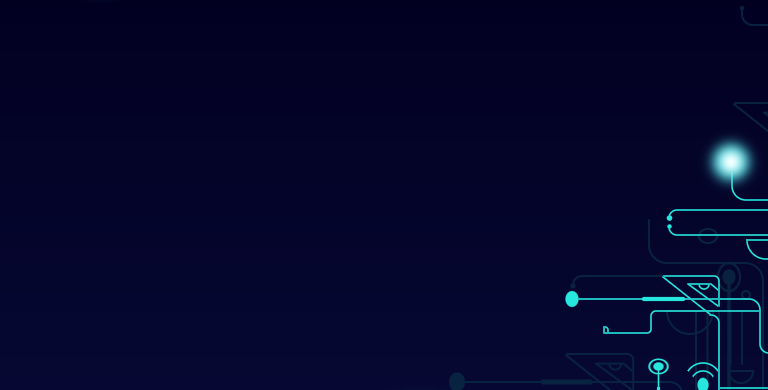
Write a Shadertoy shader that draws this background.

```glsl
// Glowing cyan circuit traces in the lower right corner of a deep navy gradient.
#define DESIGN_WIDTH 768.0
#define DESIGN_HEIGHT 390.0
#define NAVY_TOP vec3(0.008, 0.0, 0.13)
#define NAVY_BOTTOM vec3(0.024, 0.032, 0.20)
#define TRACE_BRIGHT vec3(0.15, 0.90, 0.87)
#define TRACE_DIM vec3(0.035, 0.155, 0.265)
#define GLOW_CYAN vec3(0.22, 0.85, 0.88)
#define GLOW_CENTER vec2(731.0, 162.0)
#define GLOW_RADIUS 19.0
#define BRIGHT_WIDTH 0.8
#define DIM_WIDTH 1.0
#define COPY_SCALE 1.2

float segment(vec2 p, vec2 a, vec2 b) {
    vec2 ab = b - a;
    return length(p - a - ab * clamp(dot(p - a, ab) / dot(ab, ab), 0.0, 1.0));
}

// Signed distance to a filled ellipse (approximate).
float oval(vec2 p, vec2 center, vec2 radii) {
    return (length((p - center) / radii) - 1.0) * min(radii.x, radii.y);
}

// L-shaped trace with a rounded corner; arms holds the signed arm lengths.
float bend(vec2 p, vec2 corner, vec2 arms, float r) {
    vec2 q = (p - corner) * sign(arms);
    vec2 len = max(abs(arms), vec2(r + 0.01));
    if (q.x < r && q.y < r) return abs(length(q - r) - r);
    return min(segment(q, vec2(r, 0), vec2(len.x, 0)),
               segment(q, vec2(0, r), vec2(0, len.y)));
}

// Upward arc limited to a wedge around the vertical.
float arch(vec2 p, vec2 center, float r) {
    vec2 q = p - center;
    return max(abs(length(q) - r), (q.y + abs(q.x) * 0.72) * 0.8);
}

// Lower half ring closed by a straight top edge.
float cup(vec2 p, vec2 center, float r) {
    vec2 q = p - center;
    float rim = max(abs(length(q) - r), -q.y);
    return min(rim, segment(q, vec2(-r, 0), vec2(r, 0)));
}

// Nested triangular badge with its apex at the origin.
float badge(vec2 p) {
    float d = bend(p, vec2(56, 0), vec2(-55, 30), 5.0);
    d = min(d, segment(p, vec2(0, 1), vec2(48, 39)));
    d = min(d, segment(p, vec2(25, 8), vec2(48, 8)));
    d = min(d, segment(p, vec2(25, 8), vec2(55, 30)));
    d = min(d, segment(p, vec2(48, 8), vec2(55, 14)));
    return min(d, cup(p, vec2(41, 8), 5.0));
}

// Terminal dot, long lead and thick sleeve, relative to the dot.
float lead(vec2 p) {
    float d = min(oval(p, vec2(0), vec2(6.6, 8.0)) + BRIGHT_WIDTH,
                  segment(p, vec2(6, 0), vec2(90, 0)));
    d = min(d, segment(p, vec2(72, 0), vec2(111, 0)) - 1.3);
    return min(d, bend(p, vec2(188, 0), vec2(-100, 46), 11.0));
}

float brightTraces(vec2 p) {
    float d = min(badge(p - vec2(663, 276)), lead(p - vec2(572, 299)));
    d = min(d, bend(p, vec2(760, 353), vec2(20, -20), 9.0));
    d = min(d, bend(p, vec2(719, 315), vec2(-9, 90), 8.0));
    // Glow stem and open capsule
    d = min(d, bend(p, vec2(732, 200), vec2(50, -27), 14.0));
    d = min(d, bend(p, vec2(669, 210), vec2(110, 8), 8.0));
    d = min(d, bend(p, vec2(669, 235), vec2(110, -8), 8.0));
    d = min(d, min(oval(p, vec2(669.5, 218), vec2(2)), oval(p, vec2(669.5, 226.5), vec2(1.4))));
    d = min(d, cup(p, vec2(766, 240), 19.0));
    // Stepped trace with a hooked end
    d = min(d, bend(p, vec2(651, 333), vec2(-47, -14), 4.0));
    d = min(d, bend(p, vec2(651, 311), vec2(109, 14), 5.0));
    d = min(d, bend(p, vec2(608, 327), vec2(-4, 6), 3.0));
    d = min(d, segment(p, vec2(604, 327), vec2(604, 333)));
    // Ringed pin, signal symbol and lower rail
    d = min(d, abs(oval(p, vec2(658.5, 366.5), vec2(9.2, 7.2))));
    d = min(d, oval(p, vec2(658.5, 366.5), vec2(4.2, 3.4)));
    d = min(d, segment(p, vec2(658.5, 368), vec2(658.5, 400)));
    d = min(d, segment(p, vec2(658.5, 388), vec2(658.5, 400)) - 0.8);
    d = min(d, oval(p, vec2(703, 385), vec2(4.8, 6.2)));
    d = min(d, min(arch(p, vec2(703, 381), 18.0), arch(p, vec2(703, 383), 12.0)));
    return min(d, segment(p, vec2(719, 388), vec2(780, 388)));
}

float dimTraces(vec2 p) {
    // Enlarged copies of the badge and lead
    float d = badge((p - vec2(566, 354)) / COPY_SCALE) * COPY_SCALE;
    d = min(d, badge((p - vec2(734, 103)) / COPY_SCALE) * COPY_SCALE);
    d = min(d, lead((p - vec2(457, 382)) / COPY_SCALE) * COPY_SCALE);
    // Curved rails
    d = min(d, bend(p, vec2(742, 25), vec2(40, -16), 11.0));
    d = min(d, oval(p, vec2(742, 8), vec2(1.2)));
    d = min(d, bend(p, vec2(649, 263), vec2(70, -43), 18.0));
    d = min(d, bend(p, vec2(763, 263), vec2(-50, 140), 18.0));
    d = min(d, bend(p, vec2(573, 276), vec2(90, 10), 9.0));
    d = min(d, oval(p, vec2(573, 286), vec2(1.6)));
    // Rings, cups and ringed pin
    d = min(d, abs(oval(p, vec2(708, 236), vec2(9, 7))));
    d = min(d, abs(oval(p, vec2(729, 277), vec2(11, 14))));
    d = min(d, oval(p, vec2(729, 277), vec2(5.5, 6.5)));
    d = min(d, segment(p, vec2(729, 284), vec2(729, 400)) - 0.7);
    d = min(d, abs(oval(p, vec2(746, 295), vec2(4))));
    d = min(d, min(cup(p, vec2(690, 311), 23.0), cup(p, vec2(741, 371), 12.0)));
    // Vertical bus
    for (int i = 0; i < 5; i++) {
        float x = 696.0 + 11.5 * float(i);
        d = min(d, segment(p, vec2(x, 311), vec2(x, i < 2 ? 400.0 : 364.0)));
    }
    return d;
}

void mainImage(out vec4 fragColor, in vec2 fragCoord) {
    vec2 uv = fragCoord / iResolution.xy;
    vec2 p = vec2(uv.x, 1.0 - uv.y) * vec2(DESIGN_WIDTH, DESIGN_HEIGHT);
    float pixel = DESIGN_WIDTH / iResolution.x;
    vec3 color = mix(NAVY_BOTTOM, NAVY_TOP, uv.y);

    // Faint haze on the top and bottom edges
    float haze = exp(-dot((p - vec2(420, 394)) / vec2(22, 5), (p - vec2(420, 394)) / vec2(22, 5)))
               + 0.5 * exp(-dot((p - vec2(103, -1)) / vec2(14, 3), (p - vec2(103, -1)) / vec2(14, 3)));
    color = mix(color, TRACE_DIM, 0.4 * haze);

    // Traces, dim layer below the bright one
    color = mix(color, TRACE_DIM, 0.85 * clamp(0.5 + (DIM_WIDTH - dimTraces(p)) / pixel, 0.0, 1.0));
    color = mix(color, TRACE_BRIGHT, clamp(0.5 + (BRIGHT_WIDTH - brightTraces(p)) / pixel, 0.0, 1.0));

    // Soft orb with a white core
    float r = length(p - GLOW_CENTER) / GLOW_RADIUS;
    color = mix(color, GLOW_CYAN, exp(-r * r * r));
    color = mix(color, vec3(0.95, 1.0, 1.0), exp(-r * r * 2.6));
    fragColor = vec4(color, 1.0);
}
```
